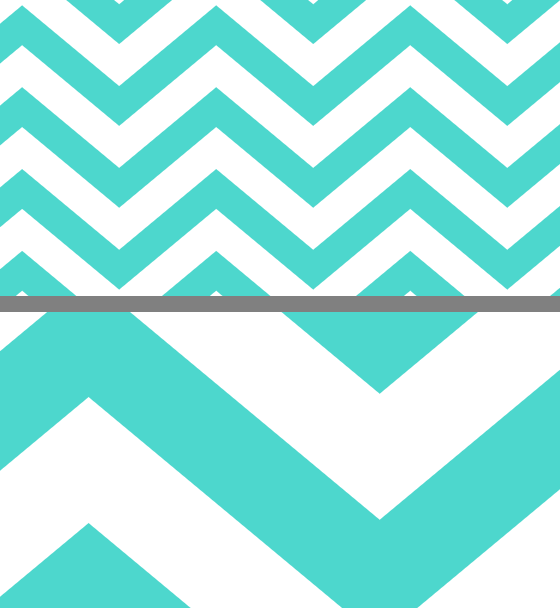
Top, the full canvas; bottom, a detail of the centre.
Reproduce this pattern procedurally as a WebGL 1 fragment shader.

```glsl
precision highp float;
// Flat turquoise chevron stripes zigzagging across a white ground.

uniform vec2 u_resolution;

// Lengths are fractions of the canvas height.
const vec3 GROUND_COLOR = vec3(1.0);
const vec3 STRIPE_COLOR = vec3(0.302, 0.843, 0.804);
const float ZIGZAG_WIDTH = 0.6556;    // peak to peak
const float ZIGZAG_HEIGHT = 0.2728;   // valley to peak
const float STRIPE_SPACING = 0.2765;  // vertical repeat
const float STRIPE_HEIGHT = 0.1346;   // vertical thickness
const vec2 PEAK = vec2(0.0748, 0.9820); // upper tip of one stripe

// Drop below the peak: 0 at peaks, ZIGZAG_HEIGHT at valleys.
float zigzagDrop(float x) {
  float phase = fract((x - PEAK.x) / ZIGZAG_WIDTH + 0.5) - 0.5;
  return 2.0 * abs(phase) * ZIGZAG_HEIGHT;
}

// Signed distance to the nearest stripe edge, negative inside.
float chevronDistance(vec2 p) {
  float center = PEAK.y - 0.5 * STRIPE_HEIGHT - zigzagDrop(p.x);
  float offset = fract((p.y - center) / STRIPE_SPACING + 0.5) - 0.5;
  float vertical = abs(offset) * STRIPE_SPACING - 0.5 * STRIPE_HEIGHT;
  float slope = 2.0 * ZIGZAG_HEIGHT / ZIGZAG_WIDTH;
  return vertical / sqrt(1.0 + slope * slope);
}

void main() {
  vec2 p = gl_FragCoord.xy / u_resolution.y;
  float coverage = clamp(0.5 - chevronDistance(p) * u_resolution.y, 0.0, 1.0);
  gl_FragColor = vec4(mix(GROUND_COLOR, STRIPE_COLOR, coverage), 1.0);
}
```
